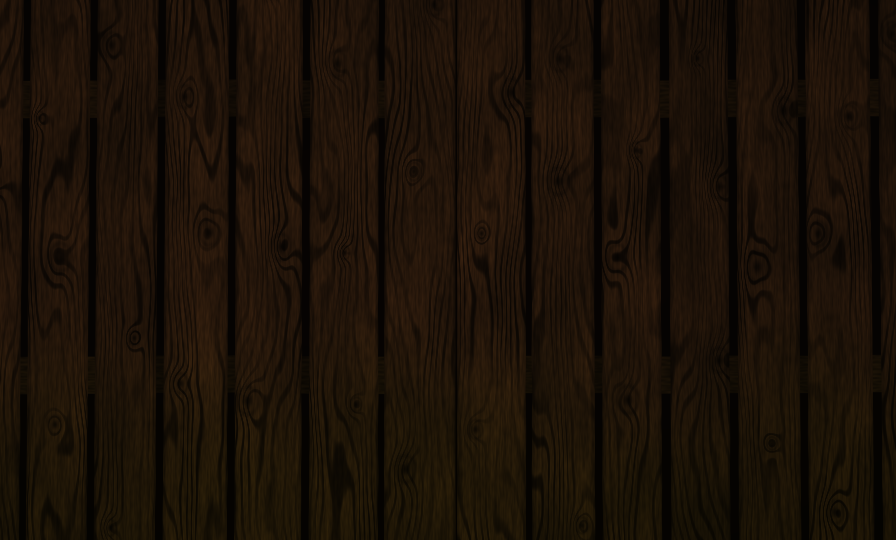
This texture is drawn by a WebGL 1 fragment shader. Its source:

```glsl
precision highp float;
// Dark weathered fence: upright wooden boards, narrow gaps and two rails behind them.

uniform vec2 u_resolution;

float hash(vec2 p) {
  return fract(sin(dot(p, vec2(127.1, 311.7))) * 4375.85);
}

vec2 gradient(vec2 cell) {
  float angle = 6.2832 * hash(cell);
  return vec2(cos(angle), sin(angle));
}

// Gradient noise, about -0.7 to 0.7
float noise(vec2 p) {
  vec2 i = floor(p), f = fract(p);
  vec2 w = f * f * f * (f * (f * 6.0 - 15.0) + 10.0);
  float a = dot(gradient(i), f);
  float b = dot(gradient(i + vec2(1, 0)), f - vec2(1, 0));
  float c = dot(gradient(i + vec2(0, 1)), f - vec2(0, 1));
  float d = dot(gradient(i + vec2(1, 1)), f - vec2(1, 1));
  return mix(mix(a, b, w.x), mix(c, d, w.x), w.y);
}

// Joint positions in board widths, with slowly varying spacing
float joint(float k) {
  return k + 0.01 + 0.08 * cos(0.748 * (k - 6.8));
}

float band(float y, float low, float high, float blur) {
  return smoothstep(low - blur, low + blur, y) * (1.0 - smoothstep(high - blur, high + blur, y));
}

// Grain, pores and knots; s is measured from the centre of the board
vec3 boardColor(vec2 s, float id) {
  float seed = hash(vec2(id, 3.7));
  vec2 shift = vec2(id * 17.3, seed * 40.0);
  float rings = s.x * 3.0 + 1.7 * noise(vec2(s.x * 1.8, s.y * 0.33) + shift)
              + 0.25 * noise(vec2(s.x * 5.0, s.y * 1.2) + shift);
  float knots = 0.0;
  for (int i = 0; i < 3; i++) {
    vec2 h = vec2(hash(vec2(id, float(i) + 0.3)), hash(vec2(float(i) + 8.1, id)));
    vec2 away = s - vec2((h.x - 0.5) * 0.6, (h.y + float(i)) * 2.6);
    float size = 0.04 + 0.05 * hash(h);
    float r = length(away * vec2(1.0, 0.75)) / size;
    rings += 0.8 * exp(-r * r * 0.16);
    knots = max(knots, exp(-r * r * 1.6) + 0.4 * exp(-8.0 * (r - 1.7) * (r - 1.7)));
  }
  float lines = smoothstep(0.1, 1.0, sin(rings * 17.0));
  float contrast = 0.22 + 0.4 * smoothstep(-0.25, 0.4, noise(vec2(s.x, s.y * 0.5) + shift.yx));
  float fibre = noise(vec2(s.x * 26.0, s.y * 1.6) + shift);
  float pores = noise(vec2(s.x * 45.0, s.y * 7.0) + shift);
  float stain = noise(vec2(s.x * 1.5, s.y * 0.8) - shift);

  vec3 wood = mix(vec3(0.108, 0.068, 0.031), vec3(0.15, 0.092, 0.042), 0.15 + 0.7 * seed + stain);
  wood *= 1.0 - contrast * lines;
  wood *= 1.0 + 0.32 * fibre + 0.28 * pores;
  return wood * (1.0 - 0.6 * min(knots, 1.0));
}

void main() {
  vec2 uv = gl_FragCoord.xy / u_resolution;
  float pixel = 12.54 / u_resolution.x;

  // The joints spread slightly towards the foot of the fence
  float x = 0.5 + (uv.x - 0.5) / (1.0 + 0.006 * (1.0 - 2.0 * uv.y));
  vec2 p = vec2((x - 0.0247) * 12.54, uv.y * 7.55);

  // Find the board between two uneven joints
  float id = floor(p.x);
  if (p.x < joint(id)) id -= 1.0;
  if (p.x >= joint(id + 1.0)) id += 1.0;
  float left = joint(id), right = joint(id + 1.0);
  float nearest = p.x - left < right - p.x ? id : id + 1.0;
  float side = min(p.x - left, right - p.x);

  // One joint is nearly closed, the others vary a little
  float closed = 1.0 - step(0.5, abs(nearest - 6.0));
  float gap = mix(0.042 + 0.022 * hash(vec2(nearest, 5.2)), 0.012, closed);
  gap += (1.0 - 0.7 * closed) * 0.012 * noise(vec2(id * 9.0 + nearest * 4.0, p.y * 1.7));
  float board = smoothstep(-pixel * 0.6, pixel * 0.6, side - gap);

  vec3 wood = boardColor(vec2(p.x - 0.5 * (left + right), p.y), id);
  wood *= 0.72 + 0.28 * smoothstep(0.0, 0.07, side - gap);

  // Gap shadow and the rails seen through it
  float blur = 0.8 / u_resolution.y;
  float sag = 0.004 * (hash(vec2(nearest, 1.9)) - 0.5);
  float y = uv.y + sag;
  float rail = max(band(y, 0.272, 0.341, blur), band(y, 0.783, 0.852, blur));
  vec3 railWood = vec3(0.105, 0.07, 0.027) * (0.85 + 0.5 * noise(p * vec2(6.0, 30.0)));
  railWood *= 0.55 + 0.45 * hash(vec2(nearest, 7.4));
  vec3 behind = mix(vec3(0.02, 0.012, 0.007), railWood, rail * (1.0 - closed));
  vec3 color = mix(behind, wood, board);

  // Olive algae near the ground, warm wood above, darker corners
  float damp = 1.0 - smoothstep(0.0, 0.48, uv.y + 0.12 * noise(p * vec2(0.5, 0.4)));
  color *= mix(vec3(1.03, 0.98, 1.0), vec3(0.98, 1.12, 0.68), damp);
  vec2 corner = uv - vec2(0.5, 0.52);
  color *= 1.08 - 0.5 * dot(corner, corner);
  gl_FragColor = vec4(color, 1.0);
}
```
